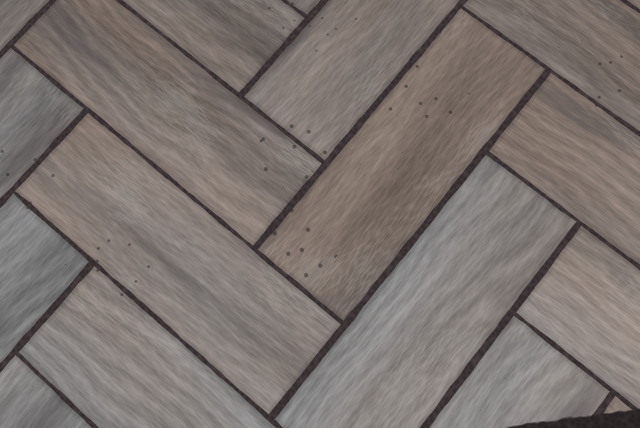
Write a WebGL 1 fragment shader that draws this texture.

```glsl
precision highp float;
// Weathered wood-look planks, three times as long as wide, laid in herringbone
// and seen in slight perspective. Each plank gets its own hue, tonal streaks
// and grain, from layered sines and stretched cellular noise.

#define PLANK_RATIO 3.0
#define JOINT_WIDE 0.029
#define JOINT_NARROW 0.018
#define GRAIN_DEPTH 0.26
#define STREAK_DEPTH 0.10
#define FIGURE_DEPTH 0.05
#define STAIN_DEPTH 0.50
#define COOL_GREY vec3(0.535, 0.535, 0.540)
#define WARM_BROWN vec3(0.545, 0.485, 0.450)
#define STAIN_COLOR vec3(0.315, 0.300, 0.305)
#define JOINT_COLOR vec3(0.240, 0.205, 0.212)
#define SCUFF_COLOR vec3(0.630, 0.615, 0.595)

uniform vec2 u_resolution;

float hash(vec2 p) {
  return fract(sin(dot(p, vec2(127.1, 311.7))) * 43758.55);
}

vec2 hash2(vec2 p) {
  return vec2(hash(p), hash(p + 37.3));
}

// Distance to the nearest scattered point
float cellular(vec2 p) {
  vec2 cell = floor(p), f = fract(p);
  float nearest = 2.0;
  for (int y = -1; y <= 1; y++) {
    for (int x = -1; x <= 1; x++) {
      vec2 o = vec2(float(x), float(y));
      nearest = min(nearest, length(o + hash2(cell + o) - f));
    }
  }
  return nearest;
}

// Layered sines, roughly -1 to 1
float waves(vec2 p) {
  float sum = 0.0, amp = 0.55;
  for (int i = 0; i < 5; i++) {
    p = mat2(0.8, 0.6, -0.6, 0.8) * p * 1.6 + 1.7;
    sum += amp * sin(p.x + 1.3 * sin(p.y));
    amp *= 0.62;
  }
  return sum;
}

// Canvas position (y down, height 1) to floor position in plank widths:
// solves p * (1 + dot(tilt, q)) = origin + axisU * q.x + axisV * q.y
vec2 floorPosition(vec2 p) {
  vec2 origin = vec2(0.594, 0.582);
  vec2 tilt = vec2(-0.028, 0.024);
  vec2 u = vec2(0.1895, 0.1562) - p * tilt.x;
  vec2 v = vec2(0.1855, -0.1895) - p * tilt.y;
  vec2 d = p - origin;
  return vec2(d.x * v.y - d.y * v.x, u.x * d.y - u.y * d.x)
       / (u.x * v.y - u.y * v.x);
}

// Wood colour; q is (along, across) the plank
vec3 wood(vec2 q, vec2 id, float warmBias) {
  vec2 seed = 40.0 * hash2(id);
  float streak = waves(q * vec2(0.45, 2.6) + seed);
  float stain = waves(q * vec2(0.5, 3.4) + seed.yx + 9.0);
  float warp = waves(q * vec2(0.7, 1.1) + seed + 5.0);
  float figure = sin(38.0 * q.y + 7.0 * warp + 2.0 * streak);
  float fibre = cellular(q * vec2(4.0, 30.0) + vec2(0.0, 1.5 * warp) + seed);
  float fine = cellular(q * vec2(11.0, 58.0) + seed.yx);

  float warmth = hash(id + 3.1) * 0.75 + warmBias + 0.28 * waves(q * vec2(0.3, 1.7) + seed.yx);
  vec3 color = mix(COOL_GREY, WARM_BROWN, clamp(warmth, 0.0, 1.0));

  float tone = 0.96 + 0.11 * (hash(id + 8.6) - 0.5);
  tone += STREAK_DEPTH * streak;
  tone += FIGURE_DEPTH * figure * (0.3 + hash(id + 5.2));
  tone += GRAIN_DEPTH * (0.6 * fibre + 0.4 * fine - 0.45);
  color *= tone;

  // Dark weather stains and pale scuffs
  color = mix(color, STAIN_COLOR, STAIN_DEPTH * smoothstep(0.45, 1.25, stain));
  float scuff = waves(q * vec2(1.3, 2.2) + seed + 21.0) + 0.7 * (fine - 0.5);
  return mix(color, SCUFF_COLOR, 0.32 * smoothstep(0.35, 1.1, scuff));
}

void main() {
  vec2 p = gl_FragCoord.xy / u_resolution.y;
  p.y = 1.0 - p.y;
  vec2 pos = floorPosition(p);
  float pixel = 3.9 / u_resolution.y;

  // Herringbone: the diagonal step picks the direction and the plank third
  vec2 cell = floor(pos), f = pos - cell;
  float stepIndex = mod(cell.x + cell.y, 2.0 * PLANK_RATIO);
  bool rising = stepIndex < PLANK_RATIO - 0.5;
  float third = rising ? stepIndex : stepIndex - PLANK_RATIO;
  vec2 q = rising ? vec2(third + f.y, f.x) : vec2(third + f.x, f.y);
  vec2 id = rising ? cell - vec2(0.0, third) : cell - vec2(third, 0.0) + 61.0;

  // Joints are wider along the rising direction, with worn edges
  vec2 joint = rising ? vec2(JOINT_NARROW, JOINT_WIDE) : vec2(JOINT_WIDE, JOINT_NARROW);
  vec2 gap = min(q, vec2(PLANK_RATIO, 1.0) - q) - joint;
  float edge = min(gap.x, gap.y) + 0.005 * waves(pos * 7.0);

  vec3 color = wood(q, id, 0.30 - 0.45 * p.y + 0.10 * p.x);
  color *= mix(0.94, 1.05, p.y);
  color *= 0.88 + 0.12 * smoothstep(0.0, 0.05, edge);

  // Sparse specks of dirt
  float speck = cellular(pos * 5.0) + 0.5 * hash(floor(pos * 1.7));
  color *= 1.0 - 0.35 * (1.0 - smoothstep(0.06, 0.13, speck));

  vec3 grout = JOINT_COLOR * (0.8 + 0.4 * cellular(pos * 22.0));
  color = mix(grout, color, smoothstep(-0.6 * pixel, 0.6 * pixel, edge));

  // Bare soil along the lower right corner
  float soil = p.y - 1.0 + 0.13 * (p.x - 1.16) + 0.004 * waves(p * 30.0);
  color = mix(color, grout * 0.75, smoothstep(-0.003, 0.003, soil));

  gl_FragColor = vec4(color, 1.0);
}
```
